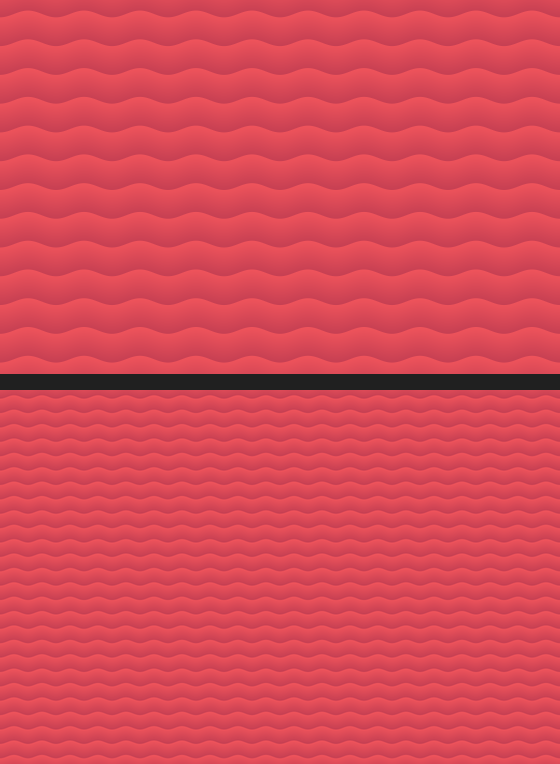
Top, the tile; bottom, the same tile 2 across and 2 down.
Write a Shadertoy shader that draws this pattern.

```glsl
// Stacked rows of wavy layers, each fading from a bright crest to a dark foot.
// One cosine displaces every row edge; the fade follows the edge, slightly
// deeper in the troughs. Whole counts of waves and rows make the canvas tile.

#define WAVES 10.0          // wave periods across
#define ROWS 13.0           // layers down
#define AMPLITUDE 0.118     // wave height, in rows
#define ROW_OFFSET 0.515    // height of the first edge, in rows
#define TROUGH_SHADE 0.3    // 0 = fade follows the wave, 1 = level fade
#define EDGE_SOFTNESS 0.5   // half width of the edge, in pixels
#define LIGHT vec3(0.938, 0.327, 0.357)
#define DARK vec3(0.775, 0.248, 0.323)

const float TAU = 6.283185;

void mainImage(out vec4 fragColor, in vec2 fragCoord) {
    vec2 uv = fragCoord / iResolution.xy;

    // Wavy edge: troughs at the canvas sides, crests half a period in
    float phase = TAU * WAVES * uv.x;
    float wave = -AMPLITUDE * cos(phase);
    float slope = AMPLITUDE * TAU * WAVES * sin(phase);

    // Signed height above the nearest edge, in rows
    float height = fract(uv.y * ROWS - ROW_OFFSET - wave + 0.5) - 0.5;

    // Depth below the layer's own edge, with a crisp smoothed step
    float blur = EDGE_SOFTNESS * length(vec2(slope, ROWS) / iResolution.xy);
    float above = clamp(0.5 + 0.5 * height / blur, 0.0, 1.0);
    float depth = above - height;

    // Fade with depth, a little darker in the troughs
    float drop = (AMPLITUDE - wave) * TROUGH_SHADE;
    float deepest = 1.0 + 2.0 * AMPLITUDE * TROUGH_SHADE;
    float shade = clamp((depth + drop) / deepest, 0.0, 1.0);

    fragColor = vec4(mix(LIGHT, DARK, shade), 1.0);
}
```
